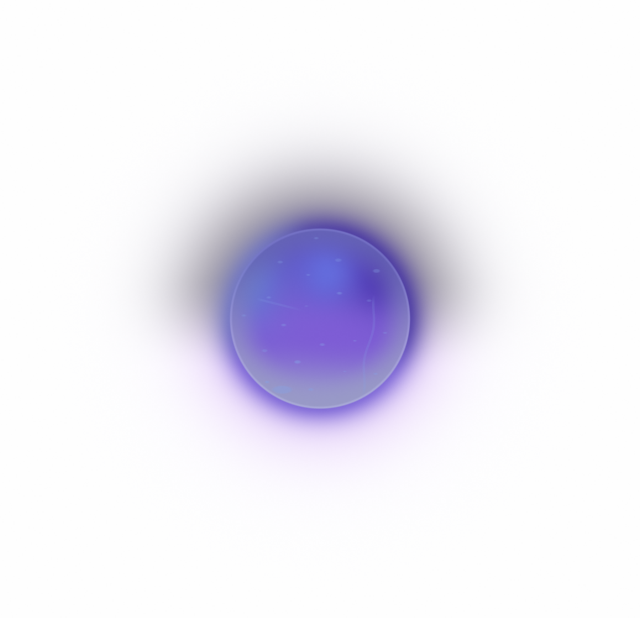
A Shadertoy shader for this background:

```glsl
// A violet glass orb on white, with a grey shadow above and a pink glow below.

float hash(float n) { return fract(sin(n * 127.1) * 4375.85); }

// Soft round weight: 1 at the centre, fading over the given size
float blob(vec2 p, vec2 centre, vec2 size) {
    vec2 d = (p - centre) / size;
    return exp(-dot(d, d));
}

// White ground, shadow, pink halo and violet rim; p in canvas heights
vec3 surroundings(vec2 p, float radius) {
    float r = length(p);
    float d = max(r - radius, 0.0);
    vec2 dir = p / max(r, 0.001);

    vec3 col = mix(vec3(0.99, 0.988, 1.0), vec3(0.996), smoothstep(0.2, 0.45, r));

    float above = smoothstep(-0.09, 0.07, p.y);
    col -= vec3(0.37, 0.385, 0.355) * above * exp(-d * d / 0.01);
    col -= vec3(0.06, 0.125, 0.015) * (1.0 - above) * exp(-d * d / 0.0075);

    vec3 rim = mix(vec3(0.46, 0.37, 0.83), vec3(0.34, 0.31, 0.67), above);
    rim = mix(rim, vec3(0.28, 0.21, 0.64), smoothstep(0.2, 0.9, dot(dir, vec2(0.8, 0.6))));
    rim = mix(rim, vec3(0.44, 0.46, 0.77), smoothstep(0.5, 1.0, dot(dir, vec2(-0.9, 0.43))));
    return mix(col, rim, 0.88 * exp(-pow(d / 0.025, 1.5)));
}

// Pale flecks and hairline scratches; q is 1 at the orb's edge
float blemishes(vec2 q, float soft) {
    float marks = 0.0;
    for (int i = 0; i < 20; i++) {
        float n = float(i) + 1.0;
        float angle = n * 2.4;
        vec2 centre = 0.94 * sqrt(n / 21.0) * vec2(cos(angle), sin(angle));
        float size = 0.008 + 0.022 * hash(n) * hash(n + 40.0);
        vec2 d = (q - centre) * vec2(0.65, 1.2);
        float fleck = 1.0 - smoothstep(size - soft, size + soft, length(d));
        marks = max(marks, fleck * (0.35 + 0.5 * hash(n + 9.0)));
    }
    // Broad fleck near the bottom
    marks = max(marks, 0.7 * smoothstep(1.2, 0.7, length((q - vec2(-0.42, -0.79)) / vec2(0.11, 0.045))));

    // Long scratch on the right, short one on the left
    float bend = 0.585 + 0.15 * q.y + 0.025 * sin(q.y * 9.0 + 2.5);
    float span = smoothstep(-0.9, -0.75, q.y) * (1.0 - smoothstep(0.15, 0.28, q.y));
    marks = max(marks, 0.35 * span * (1.0 - smoothstep(0.004, 0.012 + soft, abs(q.x - bend))));
    float slope = 0.21 - 0.25 * (q.x + 0.67);
    span = smoothstep(-0.72, -0.64, q.x) * (1.0 - smoothstep(-0.4, -0.15, q.x));
    return max(marks, 0.3 * span * (1.0 - smoothstep(0.004, 0.01 + soft, abs(q.y - slope))));
}

vec3 orb(vec2 q, float soft) {
    // Blue-violet top to lilac-grey bottom
    vec3 col = mix(vec3(0.49, 0.37, 0.83), vec3(0.38, 0.34, 0.77), smoothstep(-0.1, 0.7, q.y));
    col = mix(col, vec3(0.59, 0.58, 0.80), smoothstep(-0.2, -0.9, q.y));

    // Coloured patches under the surface
    col = mix(col, vec3(0.30, 0.21, 0.69), 0.9 * blob(q, vec2(0.68, 0.45), vec2(0.42, 0.4)));
    col = mix(col, vec3(0.39, 0.48, 0.83), 0.85 * blob(q, vec2(-0.78, 0.38), vec2(0.36, 0.45)));
    col = mix(col, vec3(0.39, 0.43, 0.87), 0.9 * blob(q, vec2(0.08, 0.5), vec2(0.3, 0.32)));
    col = mix(col, vec3(0.50, 0.36, 0.84), 0.5 * blob(q, vec2(0.25, -0.2), vec2(0.45, 0.3)));

    // Frosted edge, dimmer towards the top
    float r = length(q);
    vec3 frost = mix(vec3(0.60, 0.61, 0.77), vec3(0.40, 0.40, 0.69), smoothstep(-0.5, 0.8, q.y));
    col = mix(col, frost, 0.75 * smoothstep(0.6, 1.02, r));
    col += 0.06 * smoothstep(0.965, 0.99, r);

    return mix(col, vec3(0.52, 0.63, 0.90), 0.55 * blemishes(q, soft));
}

void mainImage(out vec4 fragColor, in vec2 fragCoord) {
    float radius = 0.1457;
    float pixel = 1.0 / iResolution.y;
    vec2 p = (fragCoord - vec2(0.5, 0.4845) * iResolution.xy) * pixel;

    vec3 col = surroundings(p, radius);
    float inside = 1.0 - smoothstep(-pixel, pixel, length(p) - radius);
    col = mix(col, orb(p / radius, pixel / radius), inside);

    // Fine grain hides banding
    vec2 cell = floor(p * 500.0);
    col += (hash(cell.x * 0.37 + cell.y * 0.73) - 0.5) * 0.004;
    fragColor = vec4(clamp(col, 0.0, 1.0), 1.0);
}
```
